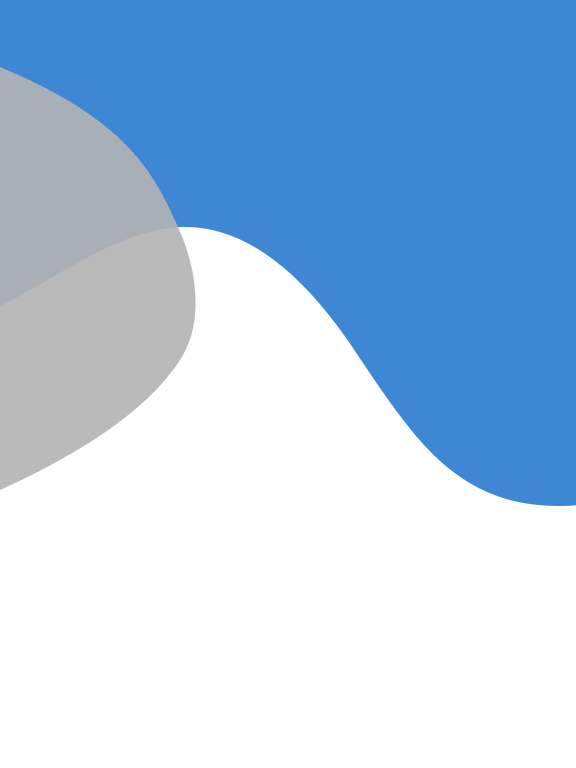
Give the GLSL for this background, as a Shadertoy shader.

```glsl
// A blue wave hangs from the top of a white page, and a translucent grey
// pebble leans in from the left. Each outline is a cubic Hermite spline,
// one coordinate as a function of the other, filled with a smoothed edge.

const vec3 PAPER = vec3(1.0);
const vec3 BLUE = vec3(0.24, 0.53, 0.83);
const vec3 GREY = vec3(0.703);
const float GREY_OPACITY = 0.91;
const vec2 CANVAS = vec2(1.0, 4.0 / 3.0);

const int KNOTS = 6;

// Wave knots: x, height, slope
const vec3 WAVE[KNOTS] = vec3[KNOTS](
    vec3(0.0, 0.8021, 0.5),
    vec3(0.3212, 0.9392, 0.0),
    vec3(0.6163, 0.7240, -1.5),
    vec3(0.7378, 0.5590, -1.08),
    vec3(0.9722, 0.4549, 0.0),
    vec3(1.0, 0.4561, 0.08));

// Pebble knots: y, right-hand reach, slope
const vec3 PEBBLE[KNOTS] = vec3[KNOTS](
    vec3(0.4306, -0.13, 2.6),
    vec3(0.4826, 0.0, 2.2),
    vec3(0.7031, 0.3090, 0.68),
    vec3(0.8073, 0.3394, 0.0),
    vec3(0.9392, 0.3090, -0.45),
    vec3(1.2170, 0.0, -2.4));

// Cubic from knot a to knot b
float hermite(vec3 a, vec3 b, float x) {
    float span = b.x - a.x;
    float t = (x - a.x) / span;
    float s = 1.0 - t;
    return mix(a.y, b.y, t * t * (3.0 - 2.0 * t))
         + span * t * s * (a.z * s - b.z * t);
}

// Spline through all knots, continued as straight lines beyond the ends
float spline(vec3 knots[KNOTS], float x) {
    float value = knots[0].y + knots[0].z * (x - knots[0].x);
    for (int i = 0; i < KNOTS - 1; i++) {
        if (x >= knots[i].x) value = hermite(knots[i], knots[i + 1], x);
    }
    vec3 last = knots[KNOTS - 1];
    return x > last.x ? last.y + last.z * (x - last.x) : value;
}

// Coverage of the side where d is positive, about one pixel soft
float coverage(float d) {
    vec2 gradient = vec2(dFdx(d), dFdy(d));
    return clamp(0.5 + d / max(length(gradient), 1e-6), 0.0, 1.0);
}

void mainImage(out vec4 fragColor, in vec2 fragCoord) {
    vec2 p = fragCoord / iResolution.xy * CANVAS;

    // Blue above the wave
    float wave = coverage(p.y - spline(WAVE, p.x));
    vec3 color = mix(PAPER, BLUE, wave);

    // Grey pebble over both
    float pebble = coverage(spline(PEBBLE, p.y) - p.x);
    color = mix(color, GREY, pebble * GREY_OPACITY);

    fragColor = vec4(color, 1.0);
}
```
